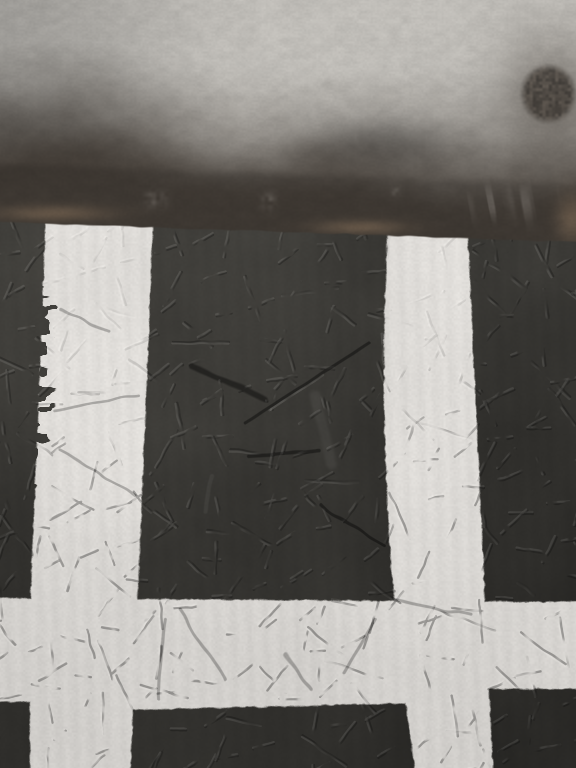
This pattern is drawn by a WebGL 1 fragment shader. Its source:

```glsl
precision highp float;
uniform vec2 u_resolution;

#define PAPER vec3(0.75, 0.74, 0.72)
#define SOOT vec3(0.27, 0.245, 0.22)
#define TAN vec3(0.45, 0.38, 0.31)
#define BLACK_PAINT vec3(0.235, 0.23, 0.215)
#define WHITE_PAINT vec3(0.865, 0.855, 0.84)
#define EDGE_SOFT 0.0016
#define EDGE_ROUGH 0.004
#define STRAND_SCALE 9.0
#define GRAIN 0.035

float hash(vec2 p) {
  return fract(sin(dot(p, vec2(127.1, 311.7))) * 43758.5453);
}

float noise(vec2 p) {
  vec2 i = floor(p), f = fract(p);
  f = f * f * (3.0 - 2.0 * f);
  return mix(mix(hash(i), hash(i + vec2(1, 0)), f.x),
             mix(hash(i + vec2(0, 1)), hash(i + vec2(1, 1)), f.x), f.y);
}

float fbm(vec2 p) {
  float sum = 0.0, amp = 0.5;
  for (int i = 0; i < 4; i++) {
    sum += amp * noise(p);
    p = p * 2.03 + 7.1;
    amp *= 0.5;
  }
  return sum;
}

float segment(vec2 p, vec2 a, vec2 b) {
  vec2 pa = p - a, ba = b - a;
  return length(pa - ba * clamp(dot(pa, ba) / dot(ba, ba), 0.0, 1.0));
}

float stroke(vec2 p, vec2 a, vec2 b, float width) {
  return 1.0 - smoothstep(width * 0.3, width, segment(p, a, b));
}

float blob(vec2 p, vec2 center, vec2 size) {
  vec2 d = (p - center) / size;
  return exp(-dot(d, d));
}

// Scattered wood strands: x = crease, y = glint beside it
vec2 strands(vec2 p) {
  vec2 marks = vec2(0.0);
  for (int i = 0; i < 5; i++) {
    float k = float(i), turn = 0.35 + k * 0.63;
    float scale = STRAND_SCALE * (1.0 + 0.3 * k);
    vec2 q = mat2(cos(turn), sin(turn), -sin(turn), cos(turn)) * p * scale + k * 17.3;
    vec2 cell = floor(q), f = fract(q) - 0.5;
    float seed = hash(cell), tilt = seed - 0.5;
    vec2 reach = vec2(cos(tilt), sin(tilt)) * (0.15 + 0.25 * hash(cell + 3.7));
    f.y += 0.03 * (noise(q * 6.0) - 0.5);
    float fade = step(0.4, hash(cell + 9.1)) * smoothstep(0.25, 0.7, noise(q * 7.0));
    float w = 0.0024 * scale;
    marks.x += fade * stroke(f, -reach, reach, w);
    marks.y += fade * stroke(f + vec2(0.0, w), -reach, reach, w);
  }
  return min(marks, 1.0);
}

// Smoky wall above the board
vec3 wall(vec2 p) {
  float depth = 1.0 - p.y;
  float left = 1.0 - smoothstep(0.0, 0.34, p.x);
  float cloud = fbm(p * vec2(7.0, 11.0)) - 0.47;
  float shade = depth + 0.045 * left - 0.02 * smoothstep(0.55, 0.65, p.x) + 0.07 * cloud;
  vec3 col = mix(PAPER, SOOT, smoothstep(0.09, 0.265, shade));
  col *= 1.0 - 0.17 * left * (1.0 - smoothstep(0.15, 0.25, depth));
  col *= 1.0 - 0.12 * smoothstep(-0.006, 0.008, depth - 0.213 - 0.035 * p.x);
  col *= 1.0 - 0.2 * blob(p, vec2(0.5, 0.815), vec2(0.09, 0.03));
  // Warm scuffs on the lower band
  float scuff = blob(p, vec2(0.07, 0.722), vec2(0.07, 0.01));
  scuff += blob(p, vec2(0.47, 0.704), vec2(0.055, 0.009));
  scuff += blob(p, vec2(0.745, 0.715), vec2(0.02, 0.03));
  col = mix(col, TAN, 0.7 * min(scuff, 1.0));
  float streak = blob(p, vec2(0.66, 0.735), vec2(0.05, 0.022));
  col += 0.13 * streak * smoothstep(0.5, 0.8, noise(vec2(p.x * 110.0 + p.y * 20.0, p.y * 15.0)));
  float spots = blob(p, vec2(0.203, 0.742), vec2(0.014, 0.013));
  spots += blob(p, vec2(0.35, 0.739), vec2(0.01, 0.012));
  spots += blob(p, vec2(0.515, 0.752), vec2(0.006, 0.008));
  col += 0.12 * spots * noise(p * 170.0);
  // Burn mark with halo
  col = mix(col, SOOT, 0.55 * blob(p, vec2(0.72, 0.865), vec2(0.075, 0.085)));
  float burn = 1.0 - smoothstep(0.75, 1.1, length((p - vec2(0.714, 0.878)) / vec2(0.036, 0.038)));
  col = mix(col, SOOT * (0.6 + 0.6 * noise(p * 240.0)), 0.75 * burn);
  return col * (1.0 + 0.1 * (fbm(p * vec2(70.0, 110.0)) - 0.47));
}

// Signed distance to the white bars, positive inside
float bars(vec2 p) {
  float t = 0.7 - p.y;
  float frayed = smoothstep(0.36, 0.39, p.y) * (1.0 - smoothstep(0.61, 0.64, p.y));
  float tear = frayed * 0.022 * smoothstep(0.5, 0.9, noise(p * vec2(70.0, 150.0)));
  float first = min(p.x - max(0.059 - 0.04 * t, 0.039) - tear, 0.199 - 0.041 * t - p.x);
  float second = min(p.x - (0.505 - 0.055 * t + 0.15 * t * t), 0.609 + 0.047 * t - p.x);
  float low = p.x < 0.1 ? 0.086 : (p.x > 0.58 ? 0.103 : 0.0755 + 0.025 * (p.x - 0.173));
  float cross = min(0.2214 - 0.007 * p.x - p.y, p.y - low);
  float rough = fbm(p * 130.0) - 0.47;
  return max(max(first, second), cross) + EDGE_ROUGH * rough;
}

vec3 blackPaint(vec2 p, vec2 marks) {
  vec3 col = BLACK_PAINT * (0.82 + 0.26 * smoothstep(0.15, 0.65, p.y));
  col *= 1.0 - 0.14 * smoothstep(0.4, 0.55, p.x) + 0.25 * (fbm(p * 9.0) - 0.47);
  vec2 q = p + 0.003 * (noise(p * 60.0) - 0.5);
  float crease = stroke(q, vec2(0.319, 0.449), vec2(0.48, 0.553), 0.003);
  crease += stroke(q, vec2(0.25, 0.523), vec2(0.345, 0.48), 0.006);
  crease += stroke(q, vec2(0.324, 0.406), vec2(0.415, 0.413), 0.0035);
  crease += stroke(q, vec2(0.417, 0.342), vec2(0.501, 0.29), 0.003);
  float ridge = stroke(q, vec2(0.41, 0.484), vec2(0.432, 0.397), 0.011);
  ridge += stroke(q, vec2(0.276, 0.38), vec2(0.267, 0.333), 0.004);
  float glint = stroke(q, vec2(0.35, 0.465), vec2(0.42, 0.511), 0.0022);
  col *= 1.0 - 0.4 * min(crease + 0.6 * marks.x, 1.0);
  return col + 0.035 * ridge + 0.13 * glint * noise(p * 90.0) + 0.075 * marks.y;
}

vec3 whitePaint(vec2 p, vec2 marks) {
  vec3 col = WHITE_PAINT * (0.95 + 0.06 * smoothstep(0.1, 0.45, p.y));
  col *= 1.0 + 0.06 * (fbm(p * 8.0) - 0.47);
  vec2 q = p + 0.004 * (noise(p * 50.0) - 0.5);
  float crease = stroke(q, vec2(0.078, 0.596), vec2(0.143, 0.57), 0.003);
  crease += stroke(q, vec2(0.072, 0.466), vec2(0.182, 0.486), 0.0025);
  crease += stroke(q, vec2(0.078, 0.414), vec2(0.176, 0.355), 0.003);
  crease += stroke(q, vec2(0.371, 0.147), vec2(0.404, 0.102), 0.004);
  crease += stroke(q, vec2(0.488, 0.193), vec2(0.449, 0.125), 0.003);
  crease += stroke(q, vec2(0.514, 0.219), vec2(0.612, 0.199), 0.003);
  crease += stroke(q, vec2(0.234, 0.206), vec2(0.293, 0.115), 0.003);
  crease += stroke(q, vec2(0.215, 0.193), vec2(0.206, 0.089), 0.003);
  float wear = 1.0 - 0.75 * smoothstep(0.35, 0.6, p.y);
  return col * (1.0 - 0.25 * min(crease, 1.0) - 0.3 * wear * marks.x) + 0.025 * marks.y;
}

void main() {
  vec2 p = gl_FragCoord.xy / u_resolution.y;
  p.x *= 0.75 * u_resolution.y / u_resolution.x;
  float soft = max(EDGE_SOFT, 1.0 / u_resolution.y);
  vec2 marks = strands(p);
  vec3 board = mix(blackPaint(p, marks), whitePaint(p, marks), smoothstep(-soft, soft, bars(p)));
  board *= 1.0 + 0.012 * sin(p.x * 300.0 + p.y * 8.0);
  float top = 0.711 - 0.035 * p.x + 0.002 * (noise(p * 60.0) - 0.5) - p.y;
  vec3 col = mix(wall(p), board, smoothstep(-soft, soft, top));
  col *= 1.0 + GRAIN * (noise(p * 380.0) - 0.5);
  gl_FragColor = vec4(clamp(col, 0.0, 1.0), 1.0);
}
```
